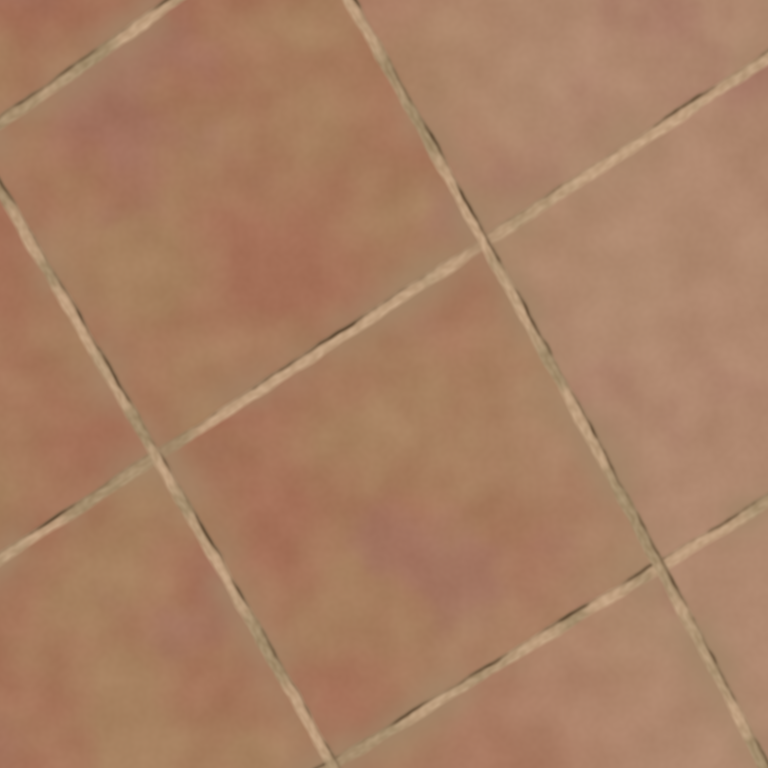
Give the GLSL for this texture, as a Shadertoy shader.

```glsl
// Worn terracotta floor tiles seen slightly askew, with pale mortar joints.
// A gently warped grid gives tile cells and joint distances; gradient noise
// supplies the clay mottling, joint wobble, mortar stains and broken shadows.

const vec2 GRID_ORIGIN = vec2(0.204, 0.405);  // one joint crossing
const vec2 ACROSS = vec2(0.427, 0.279);       // one tile along a row
const vec2 DOWN = vec2(0.229, -0.401);        // one tile along a column
const vec2 SKEW = vec2(-0.001, -0.021);       // perspective drift per tile
const vec2 STRETCH = vec2(-0.006, 0.004);     // growth of the farther rows
const float JOINT_HALF_WIDTH = 0.0075;
const float JOINT_SOFTNESS = 0.0034;
const float JOINT_WOBBLE = 0.0022;
const float HALO_WIDTH = 0.034;
const float SHADOW_WIDTH = 0.0028;
const float MOTTLE_CONTRAST = 1.25;
const float PIT_SHARE = 0.012;

const vec3 CLAY_RED = vec3(0.640, 0.437, 0.343);
const vec3 CLAY_OCHRE = vec3(0.652, 0.505, 0.375);
const vec3 CLAY_PALE = vec3(0.693, 0.548, 0.450);
const vec3 CLAY_ROSE = vec3(0.630, 0.443, 0.385);
const vec3 EDGE_DUST = vec3(0.630, 0.518, 0.405);
const vec3 MORTAR_LIGHT = vec3(0.765, 0.640, 0.515);
const vec3 MORTAR_STAINED = vec3(0.635, 0.550, 0.425);
const vec3 SHADOW = vec3(0.360, 0.280, 0.200);

vec2 hash2(vec2 p) {
    vec3 q = fract(p.xyx * vec3(0.1031, 0.1030, 0.0973));
    q += dot(q, q.yzx + 33.33);
    return fract((q.xx + q.yz) * q.zy);
}

vec2 gradientAt(vec2 cell) {
    float angle = 6.2832 * hash2(cell).x;
    return vec2(cos(angle), sin(angle));
}

float gradientNoise(vec2 p) {
    vec2 i = floor(p), f = p - i;
    vec2 w = f * f * f * (f * (f * 6.0 - 15.0) + 10.0);
    vec2 e = vec2(0.0, 1.0);
    float low = mix(dot(gradientAt(i), f), dot(gradientAt(i + e.yx), f - e.yx), w.x);
    float high = mix(dot(gradientAt(i + e), f - e), dot(gradientAt(i + e.yy), f - e.yy), w.x);
    return mix(low, high, w.y);
}

float fbm(vec2 p) {
    float sum = 0.0, amplitude = 1.0;
    for (int i = 0; i < 4; i++) {
        sum += amplitude * gradientNoise(p);
        p = mat2(1.6, 1.2, -1.2, 1.6) * p + 7.3;
        amplitude *= 0.5;
    }
    return sum;
}

// Canvas position to tile coordinates, undoing the drift by iteration.
vec2 tileCoords(vec2 p) {
    mat2 toGrid = inverse(mat2(ACROSS, DOWN));
    vec2 affine = toGrid * (p - GRID_ORIGIN), q = affine;
    for (int i = 0; i < 4; i++) {
        q = affine - toGrid * (SKEW * q.x * q.y + STRETCH * q.y * (q.y - 1.0));
    }
    return q;
}

vec3 clay(vec2 p, vec2 tile) {
    vec2 rnd = hash2(tile + 17.0);
    vec2 q = p + rnd * 19.0;
    float mottle = MOTTLE_CONTRAST * fbm(q * 4.5) + 0.25 * (rnd.x - 0.5);
    vec3 col = mix(CLAY_RED, CLAY_OCHRE, clamp(0.42 + mottle, 0.0, 1.0));

    // Tiles fade toward the right and the near edge
    float fade = p.x + 0.3 * step(0.5, tile.x) + 0.2 * p.x * step(0.5, tile.y);
    float paleness = smoothstep(0.45, 1.15, fade + 0.22 * fbm(q * 3.5 + 47.0));
    col = mix(col, CLAY_PALE, 0.85 * paleness);
    col = mix(col, CLAY_ROSE, 0.65 * smoothstep(0.1, 0.6, fbm(q * 4.0 + 31.0)));
    col += 0.03 * gradientNoise(q * 13.0) + 0.020 * gradientNoise(q * 27.0);
    col += 0.010 * gradientNoise(p * 110.0);

    // Sparse pits
    vec2 cell = floor(p * 9.0), pit = hash2(cell + 5.0);
    float pitDistance = length(fract(p * 9.0) - 0.2 - 0.6 * pit) / 9.0;
    float pitMask = step(1.0 - PIT_SHARE, hash2(cell + 71.0).y) * (1.0 - smoothstep(0.001, 0.005, pitDistance));
    return mix(col, SHADOW, 0.7 * pitMask);
}

// d: signed canvas distance, positive on the shaded side of the joint.
vec3 layJoint(vec3 col, vec2 p, float d, float along, float seed, float pixel) {
    vec2 track = vec2(along, seed * 3.7);
    float dust = smoothstep(-0.4, 0.5, fbm(p * 6.0 + seed));
    float halo = exp(-d * d / (HALO_WIDTH * HALO_WIDTH));
    col = mix(col, EDGE_DUST, 0.85 * halo * dust);

    d += JOINT_WOBBLE * (gradientNoise(track * 7.0) + 0.5 * gradientNoise(track * 29.0));
    float soft = max(JOINT_SOFTNESS, pixel);
    float stain = smoothstep(-0.25, 0.4, fbm(track * 4.0 + 11.0));
    float halfWidth = JOINT_HALF_WIDTH * (1.0 + 0.35 * gradientNoise(track * 11.0 + 4.0));
    float body = 1.0 - smoothstep(halfWidth - soft, halfWidth + soft, abs(d));
    vec3 mortar = mix(MORTAR_LIGHT, MORTAR_STAINED, stain);
    mortar += 0.07 * gradientNoise(vec2(along * 45.0, d * 150.0 + seed));
    col = mix(col, mortar, 0.92 * body);

    // Broken shadow under the raised tile edge
    float offset = (d - halfWidth * 0.85) / max(SHADOW_WIDTH, pixel);
    float broken = smoothstep(-0.25, 0.6, fbm(track * 6.0 + 23.0));
    return mix(col, SHADOW, exp(-offset * offset) * (0.15 + 0.75 * broken));
}

void mainImage(out vec4 fragColor, in vec2 fragCoord) {
    vec2 p = fragCoord / iResolution.y, q = tileCoords(p), line = floor(q + 0.5);
    float pixel = 1.0 / iResolution.y;
    // Grid offsets scaled to perpendicular canvas distances
    float area = abs(ACROSS.x * DOWN.y - ACROSS.y * DOWN.x);
    vec2 d = (q - line) * area / vec2(length(DOWN), length(ACROSS));
    vec3 col = clay(p, floor(q));
    col = layJoint(col, p, -d.y, q.x, line.y + 5.3, pixel);
    col = layJoint(col, p, d.x, q.y, line.x + 12.7, pixel);
    fragColor = vec4(clamp(col, 0.0, 1.0), 1.0);
}
```
